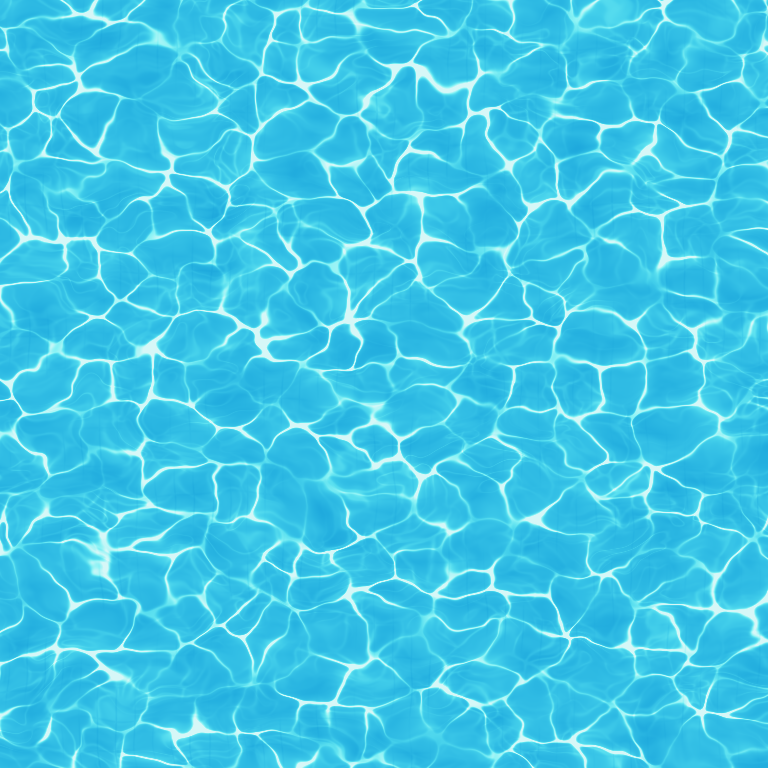
A WebGL 1 fragment shader for this texture:

```glsl
precision highp float;
// Sunlit pool water: a net of bright caustic lines over rippled turquoise.
uniform vec2 u_resolution;

const vec3 ABYSS = vec3(0.11, 0.65, 0.86);
const vec3 DEEP  = vec3(0.15, 0.70, 0.88);
const vec3 WATER = vec3(0.20, 0.75, 0.90);
const vec3 LIT   = vec3(0.26, 0.81, 0.92);
const vec3 HALO  = vec3(0.36, 0.88, 0.94);
const vec3 GLOW  = vec3(0.54, 0.95, 0.96);
const vec3 FLASH = vec3(0.84, 0.97, 0.97);

const vec2  NET_CELLS = vec2(15.0, 19.0);  // main caustic cells per canvas
const float FINE_SCALE = 1.75;             // faint net relative to main net
const float LINE_THIN = 0.025;             // line half widths, in cells
const float LINE_THICK = 0.062;
const float HALO_WIDTH = 0.12;
const float NODE_BLEND = 0.13;             // swelling where lines meet
const float BASE_LIGHT = 0.29;
const vec2  TILE_COUNT = vec2(42.0, 24.0);

vec2 hash2(vec2 p) {
  vec3 q = fract(p.xyx * vec3(0.1031, 0.1030, 0.0973));
  q += dot(q, q.yzx + 33.33);
  return fract((q.xx + q.yz) * q.zy);
}

float gradientDot(vec2 cell, vec2 corner, vec2 f) {
  return dot(hash2(cell + corner + 57.0) * 2.0 - 1.0, f - corner);
}

float noise(vec2 p) {
  vec2 i = floor(p), f = fract(p);
  vec2 s = f * f * f * (f * (f * 6.0 - 15.0) + 10.0);
  float low = mix(gradientDot(i, vec2(0, 0), f), gradientDot(i, vec2(1, 0), f), s.x);
  float high = mix(gradientDot(i, vec2(0, 1), f), gradientDot(i, vec2(1, 1), f), s.x);
  return mix(low, high, s.y);
}

vec2 noise2(vec2 p) {
  return vec2(noise(p), noise(p + vec2(31.7, 12.3)));
}

float smoothMin(float a, float b, float k) {
  float h = max(k - abs(a - b), 0.0) / k;
  return min(a, b) - h * h * k * 0.25;
}

// Distance to the nearest cell border, rounded off at the junctions.
float borderDistance(vec2 p) {
  vec2 i = floor(p), f = fract(p);
  vec2 nearCell = vec2(0.0), nearPoint = vec2(0.0);
  float best = 8.0;
  for (int y = -1; y <= 1; y++) {
    for (int x = -1; x <= 1; x++) {
      vec2 g = vec2(float(x), float(y));
      vec2 r = g + hash2(i + g) - f;
      if (dot(r, r) < best) { best = dot(r, r); nearCell = g; nearPoint = r; }
    }
  }
  float d = 4.0;
  for (int y = -2; y <= 2; y++) {
    for (int x = -2; x <= 2; x++) {
      vec2 g = nearCell + vec2(float(x), float(y));
      vec2 r = g + hash2(i + g) - f;
      vec2 across = r - nearPoint;
      if (dot(across, across) > 0.0001)
        d = smoothMin(d, dot(0.5 * (nearPoint + r), normalize(across)), NODE_BLEND);
    }
  }
  return max(d, 0.0);
}

float bell(float d, float width) { return exp(-d * d / (width * width)); }

vec3 waterColor(float v) {
  vec3 c = mix(ABYSS, DEEP, clamp(v / 0.2, 0.0, 1.0));
  c = mix(c, WATER, clamp((v - 0.2) / 0.2, 0.0, 1.0));
  c = mix(c, LIT, clamp((v - 0.4) / 0.15, 0.0, 1.0));
  c = mix(c, HALO, clamp((v - 0.55) / 0.15, 0.0, 1.0));
  c = mix(c, GLOW, clamp((v - 0.7) / 0.15, 0.0, 1.0));
  return mix(c, FLASH, clamp((v - 0.85) / 0.2, 0.0, 1.0));
}

void main() {
  vec2 uv = gl_FragCoord.xy / u_resolution.y;
  float pixel = NET_CELLS.y / u_resolution.y;

  // Refraction bends every layer.
  vec2 p = uv * NET_CELLS;
  vec2 bend = 0.65 * noise2(p * 0.4) + 0.35 * noise2(p * 1.1 + 5.0);
  vec2 q = p + bend + 0.13 * noise2(p * 2.6 + 9.0);

  // Soft mottling and stretched ripples.
  float light = BASE_LIGHT + 0.36 * noise(q * 0.9 + 40.0) + 0.22 * noise(q * vec2(1.8, 2.8));
  float ripple = abs(noise(q * vec2(1.5, 2.4) + 2.0 * bend + 70.0));
  light += 0.16 * bell(ripple, 0.05) * smoothstep(-0.2, 0.4, noise(q * 0.6 + 15.0));
  light += 0.08 * noise(q * vec2(4.0, 6.5) + 3.0 * bend);

  // Faint second net, then the bright main net.
  float fineEdge = borderDistance(q * FINE_SCALE + 1.2 * bend + 23.0);
  light += 0.20 * bell(fineEdge, 0.08) * smoothstep(-0.3, 0.4, noise(q * 0.8 + 88.0));
  float edge = borderDistance(q);
  float strength = mix(0.12, 0.85, smoothstep(-0.4, 0.5, noise(q * 0.8 + 61.0)));
  float width = mix(LINE_THIN, LINE_THICK, smoothstep(0.0, 0.5, noise(q * 1.2 + 19.0)));
  light += 0.22 * exp(-edge / HALO_WIDTH) * (0.5 + strength);
  light += strength * bell(edge, length(vec2(width, 0.5 * pixel)));

  // Barely visible joints of the tiled floor.
  vec2 tile = abs(fract(uv * TILE_COUNT + 0.6 * bend) - 0.5);
  float joint = max(bell(tile.x, 0.05), 0.7 * bell(tile.y, 0.035));
  light -= 0.09 * joint * smoothstep(-0.1, 0.4, noise(p * 0.7 + 33.0));

  gl_FragColor = vec4(waterColor(light), 1.0);
}
```
